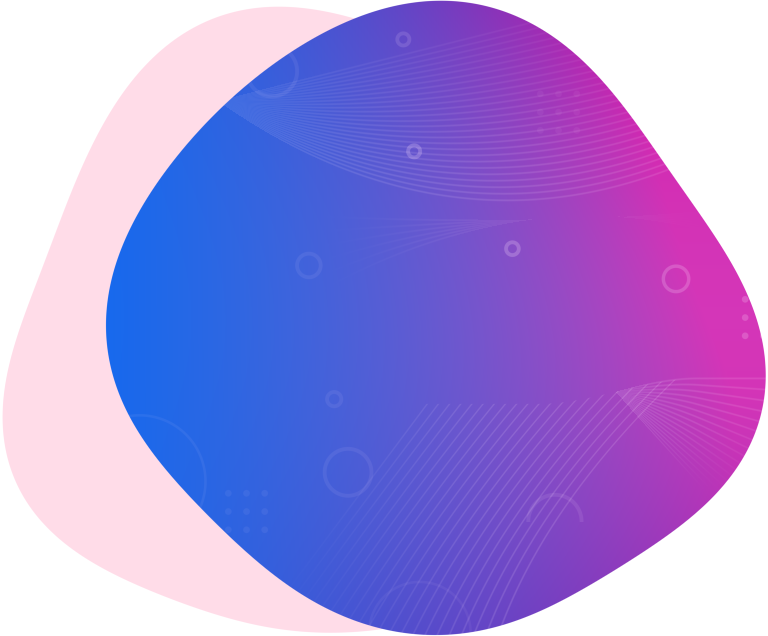
Give the GLSL for this background, as a WebGL 1 fragment shader.

```glsl
precision highp float;
// Two soft overlapping blobs on white: a pale pink one behind a blue-to-magenta one.
// Outlines are harmonic series in polar angle; the front blob carries a colour ramp,
// ribbons of fine curved lines, thin rings and small dot grids.

uniform vec2 u_resolution;

float pixel() { return 1.0 / u_resolution.y; }

// Smooth coverage of a signed distance
float fill(float d) { return 1.0 - smoothstep(-0.7 * pixel(), 0.7 * pixel(), d); }

// Signed radial distance; low and high hold harmonics 1-4 and 5-7
float blob(vec2 q, float radius, vec4 lowCos, vec4 lowSin, vec3 highCos, vec3 highSin) {
  float angle = atan(q.y, q.x);
  vec4 low = angle * vec4(1.0, 2.0, 3.0, 4.0);
  vec3 high = angle * vec3(5.0, 6.0, 7.0);
  return length(q) - radius - dot(lowCos, cos(low)) - dot(lowSin, sin(low))
    - dot(highCos, cos(high)) - dot(highSin, sin(high));
}

float ring(vec2 p, vec2 center, float radius, float width) {
  return fill(abs(length(p - center) - radius) - width);
}

// Three by three dots, starting at the lower left one
float dots(vec2 p, vec2 corner) {
  vec2 q = (p - corner) / 0.0287;
  return fill(0.0287 * length(q - clamp(floor(q + 0.5), 0.0, 2.0)) - 0.0052);
}

// Evenly spaced lines between two curves, evaluated across one coordinate
float ribbon(float v, float lo, float hi, float count) {
  float span = max(hi - lo, 0.001);
  float t = (v - lo) / span * count;
  float d = abs(fract(t + 0.5) - 0.5) * span / count;
  float inside = step(-0.4, t) * step(t, count + 0.4) * step(lo, hi);
  return inside * (1.0 - smoothstep(0.0, 0.0012 + pixel(), d));
}

// Blue at the left to magenta at the right, tilted and deeper towards top and bottom
vec3 ramp(vec2 p) {
  float rise = p.y - 0.5;
  float t = clamp((p.x - 0.166) / 0.946, 0.0, 1.05);
  t = clamp(t + 0.4 * t * t * rise, 0.0, 1.0);
  vec3 color = vec3(0.09 + 0.36 * t + 0.38 * t * t, 0.41 - 0.2 * t * t, 0.93 - 0.21 * t);
  return color - vec3(0.1, 0.6, 0.3) * t * rise * rise;
}

// Strength of all the fine line ribbons
float waves(vec2 p) {
  // Upper fan, sagging in the middle
  float sag = 0.685 + 0.75 * pow(abs(p.x - 0.8), 2.0);
  float fade = 1.0 - 0.6 * smoothstep(0.7, 0.98, p.y);
  float light = 0.12 * fade * ribbon(p.y, sag, 0.84 + 0.25 * (p.x - 0.34), 26.0);

  // Faint middle strands
  float arch = 0.66 - 0.65 * pow(abs(p.x - 0.93), 2.0);
  float ends = smoothstep(0.5, 0.75, p.x) * (1.0 - smoothstep(0.9, 1.12, p.x));
  light += 0.06 * ends * ribbon(p.y, arch, 0.71 - 0.15 * p.x + 0.1 * p.x * p.x, 5.0);

  // Lower diagonal strands below a gentle crest
  float crest = 0.365 + 0.04 * smoothstep(0.85, 1.1, p.x);
  float strands = ribbon(p.x, 0.4 + 0.75 * p.y, 0.785 + 0.35 * p.y + 0.85 * p.y * p.y, 20.0);
  light += 0.14 * smoothstep(0.4, 0.85, p.x) * fill(p.y - crest) * strands;

  // Right fan opening from the crest
  float fan = ribbon(p.y, 0.385 - 1.1 * (p.x - 0.97), crest, 16.0);
  return light + 0.12 * fan * smoothstep(0.22, 0.36, p.y);
}

// Strength of the rings, arcs and dots
float ornaments(vec2 p) {
  float light = 0.0;
  // Faint column of rings down the left
  for (int i = 0; i < 4; i++) {
    float k = float(i);
    float y = 0.888 - 0.353 * k + 0.0476 * k * k;
    vec2 center = vec2(0.429 + 0.19 * (0.888 - y), y);
    light += 0.07 * ring(p, center, 0.0237 + 0.0158 * cos(1.9 * k), 0.003);
  }
  // Brighter rings
  light += 0.13 * ring(p, vec2(0.636, 0.938), 0.0095, 0.003);
  light += 0.22 * ring(p, vec2(0.653, 0.762), 0.0095, 0.003);
  light += 0.22 * ring(p, vec2(0.808, 0.609), 0.0100, 0.003);
  light += 0.20 * ring(p, vec2(1.066, 0.5615), 0.0200, 0.0027);
  // Partial arcs
  light += 0.09 * ring(p, vec2(0.875, 0.18), 0.042, 0.003) * step(0.18, p.y);
  light += 0.05 * ring(p, vec2(0.662, 0.005), 0.08, 0.002);
  light += 0.06 * ring(p, vec2(0.22, 0.243), 0.104, 0.002);
  // Dot grids
  light += 0.06 * dots(p, vec2(0.36, 0.167)) + 0.05 * dots(p, vec2(0.852, 0.795));
  return light + 0.2 * dots(p, vec2(1.175, 0.472));
}

void main() {
  // Height is one unit, width is 1.211
  vec2 p = gl_FragCoord.xy / u_resolution * vec2(1.211, 1.0);

  float back = blob(p - vec2(0.489, 0.4795), 0.4863,
    vec4(0.0114, -0.0047, 0.0053, -0.0018), vec4(-0.0022, 0.0057, -0.0226, 0.0146),
    vec3(0.0004, -0.0008, 0.0027), vec3(-0.0035, -0.0002, 0.0004));
  float front = blob(p - vec2(0.6782, 0.4953), 0.4883,
    vec4(0.0050, 0.0070, -0.0019, 0.0176), vec4(-0.0060, -0.0141, -0.0149, -0.0101),
    vec3(0.0003, 0.0005, -0.0010), vec3(-0.0053, -0.0007, -0.0011));

  vec3 color = mix(vec3(1.0), vec3(1.0, 0.863, 0.91), fill(back));
  vec3 body = mix(ramp(p), vec3(1.0, 0.9, 1.0), min(waves(p) + ornaments(p), 0.3));
  gl_FragColor = vec4(mix(color, body, fill(front)), 1.0);
}
```
